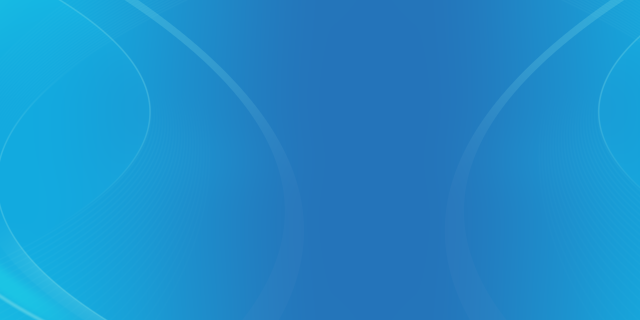
This background is drawn by a Shadertoy shader. Its source:

```glsl
#define MIRROR_X 1.17
#define LINE_COUNT 22
#define LINE_WIDTH 0.0013
#define MESH_ALPHA 0.11
#define RIBBON_ALPHA 0.10
#define DEEP_BLUE vec3(0.142, 0.455, 0.728)
#define MID_BLUE vec3(0.105, 0.585, 0.820)
#define SKY_BLUE vec3(0.072, 0.665, 0.875)
#define CYAN vec3(0.110, 0.790, 0.900)
#define PALE vec3(0.500, 0.870, 0.910)

// Signed distance to x = apex.x + bend * (y - apex.y)^2, positive on the right.
float parabola(vec2 p, vec2 apex, float bend) {
    float dy = p.y - apex.y;
    float slope = 2.0 * bend * dy;
    return (p.x - apex.x - bend * dy * dy) / sqrt(1.0 + slope * slope);
}

float fillEdge(float d, float pixel) {
    return clamp(d / pixel + 0.5, 0.0, 1.0);
}

float stroke(float d, float width, float pixel) {
    float soft = max(pixel, width);
    return min(width / soft, 1.0) * (1.0 - smoothstep(0.0, 1.5 * soft, abs(d)));
}

vec3 backdrop(vec2 p) {
    vec3 color = mix(SKY_BLUE, MID_BLUE, smoothstep(0.08, 0.62, p.x));
    color = mix(color, DEEP_BLUE, smoothstep(0.40, 1.04, p.x));
    // Cyan light in the upper and lower corners
    float corner = exp(-4.0 * p.x) * smoothstep(0.15, 0.6, abs(p.y - 0.5));
    color = mix(color, CYAN, 0.55 * corner);
    // Faint horizontal haze
    vec2 haze = (p - vec2(0.66, 0.50)) / vec2(0.23, 0.11);
    return color + vec3(0.0, 0.014, 0.010) * exp(-dot(haze, haze));
}

// Fine lines fanning out from the two swept curves
float meshLines(vec2 p, float pixel) {
    float sum = 0.0;
    float lowerFade = smoothstep(0.76, 0.50, p.y);
    float upperFade = smoothstep(0.48, 0.80, p.y);
    float footFade = smoothstep(0.35, 0.15, p.y);
    for (int i = 0; i < LINE_COUNT; i++) {
        float t = (float(i) + 0.5) / float(LINE_COUNT);
        float right = parabola(p, vec2(0.469 + 0.19 * t, 0.65 - 0.14 * t), mix(-2.3, -0.6, t));
        float left = parabola(p, vec2(-0.01 - 0.16 * t, 0.43 + 0.02 * t), mix(1.85, 1.25, t));
        float foot = parabola(p, vec2(-0.01 - 0.055 * t, 0.43 - 0.01 * t), 1.85);
        sum += stroke(right, LINE_WIDTH, pixel) * lowerFade * (1.0 - 0.65 * t);
        sum += stroke(left, LINE_WIDTH, pixel) * upperFade * (1.0 - 0.4 * t);
        sum += stroke(foot, LINE_WIDTH, pixel) * footFade * 0.6;
    }
    return sum;
}

void mainImage(out vec4 fragColor, in vec2 fragCoord) {
    float pixel = 1.0 / iResolution.y;
    vec2 p = fragCoord * pixel;
    p.x *= 2.0 * iResolution.y / iResolution.x;
    p.x = min(p.x, 2.0 * MIRROR_X - p.x);
    vec3 color = backdrop(p);

    // Wide translucent ribbon, fading toward the bottom
    float inner = parabola(p, vec2(0.89, 0.34), -1.15);
    float outer = parabola(p, vec2(0.95, 0.28), -1.0);
    float ribbon = fillEdge(inner, pixel) * fillEdge(-outer, pixel);
    vec3 ribbonTint = mix(vec3(0.35, 0.55, 0.78), PALE, smoothstep(0.35, 0.85, p.y));
    color = mix(color, ribbonTint, ribbon * mix(RIBBON_ALPHA, 0.24, smoothstep(0.3, 1.0, p.y)));

    // Swept sheets with bright rims
    float rimRight = parabola(p, vec2(0.469, 0.65), -2.3);
    float rimLeft = parabola(p, vec2(-0.01, 0.43), 1.85);
    float sheet = fillEdge(-rimRight, pixel) * exp(14.0 * min(rimRight, 0.0));
    color += vec3(0.0, 0.022, 0.016) * sheet * smoothstep(0.25, 0.5, p.y);
    color = mix(color, PALE, MESH_ALPHA * min(meshLines(p, pixel), 2.0));
    float rims = stroke(rimRight, 0.003, pixel) * smoothstep(0.22, 0.75, p.y);
    rims += stroke(rimLeft, 0.003, pixel) * smoothstep(0.85, 0.45, p.y);
    color = mix(color, PALE, 0.32 * min(rims, 1.0));

    // Pale band below the left rim
    float foot = fillEdge(-rimLeft, pixel) * exp(24.0 * min(rimLeft, 0.0));
    color = mix(color, PALE, 0.22 * foot * smoothstep(0.36, 0.12, p.y));

    // Cyan swoosh and pale stroke in the lower corner
    float swooshTop = parabola(p, vec2(-0.13, 0.40), 2.5);
    float swooshBase = parabola(p, vec2(-0.17, 0.32), 3.0);
    float swoosh = smoothstep(0.02, -0.025, swooshTop) * smoothstep(-0.02, 0.025, swooshBase);
    float cornerFade = smoothstep(0.30, 0.04, p.x) * smoothstep(0.30, 0.18, p.y);
    color = mix(color, CYAN, 0.75 * swoosh * cornerFade);
    float tail = stroke(parabola(p, vec2(-0.18, 0.32), 3.0), 0.007, pixel);
    color = mix(color, PALE, 0.5 * tail * smoothstep(0.18, 0.06, p.y));

    fragColor = vec4(color, 1.0);
}
```
